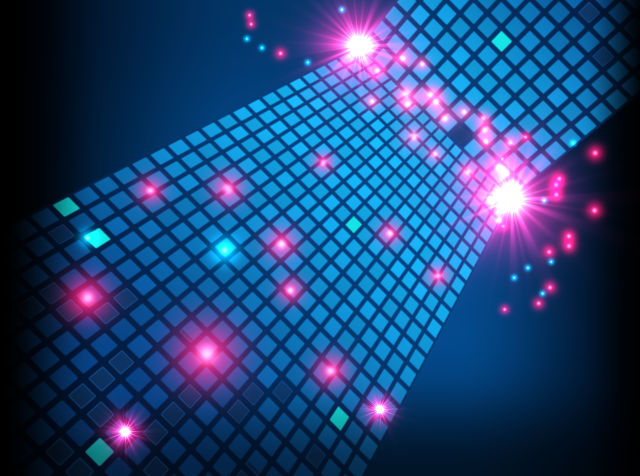
Write a WebGL 1 fragment shader that draws this background.

```glsl
precision highp float;
// Two bent panels of glowing blue tiles with pink flares, star bursts and sparks.
uniform vec2 u_resolution;

const vec3 PINK = vec3(1.0, 0.08, 0.4);
const vec3 CYAN = vec3(0.0, 0.75, 0.9);

float hash(vec2 q) {
  return fract(sin(dot(q, vec2(41.3, 289.1))) * 4375.85);
}

// Soft coloured halo with a pale core.
vec3 glow(vec2 q, float radius, vec3 tint) {
  float k = dot(q, q) / (radius * radius);
  return tint * 0.9 * exp(-3.0 * k) + vec3(0.6, 0.6, 0.65) * exp(-45.0 * k);
}

// White core with uneven rays; whole angular frequencies close the circle.
vec3 burst(vec2 q, float radius) {
  float r = length(q) / radius;
  float a = atan(q.y, q.x + 1e-5);
  float rays = pow(0.5 + 0.5 * sin(11.0 * a + 2.0 * sin(5.0 * a + 1.0)), 3.0)
             + 0.6 * pow(0.5 + 0.5 * sin(23.0 * a + 2.0 * sin(4.0 * a)), 4.0);
  vec3 halo = vec3(1.0, 0.15, 0.6) * (0.95 * exp(-4.5 * r * r) + 0.6 * rays * exp(-3.2 * r));
  return halo + vec3(1.3) * exp(-45.0 * r * r) + vec3(0.55, 0.5, 0.7) * rays * exp(-6.5 * r);
}

// Lays one panel of rounded tiles over the background.
vec3 panel(vec3 base, vec2 grid, float columns, float cell, float light, float gaps) {
  float aa = 1.2 / (u_resolution.y * cell);
  vec2 id = floor(grid);
  float inside = step(0.0, id.x) * step(id.x, columns - 1.0);
  float dist = length(max(abs(fract(grid) - 0.5) - 0.31, 0.0)) - 0.07;
  float fill = 1.0 - smoothstep(-aa, aa, dist);
  float rim = 1.0 - smoothstep(0.02, 0.02 + aa, abs(dist + 0.03));
  float pick = hash(id);
  vec3 tile = mix(vec3(0.03, 0.27, 0.55), vec3(0.08, 0.74, 1.0), light);
  tile *= 0.92 + 0.12 * hash(id + 7.0);
  tile = mix(tile, vec3(0.08, 0.9, 0.9), step(0.99, pick));
  vec3 sheet = mix(base, mix(vec3(0.01, 0.1, 0.25), vec3(0.02, 0.25, 0.5), light), 0.75);
  vec3 hollow = mix(sheet * 0.7, vec3(0.07, 0.27, 0.5), rim);
  tile = mix(tile, hollow, step(pick, gaps));
  return mix(base, mix(sheet, tile, fill), inside);
}

void main() {
  vec2 p = gl_FragCoord.xy / u_resolution.y;

  // Blue backdrop fading to black at the borders
  float shade = smoothstep(-0.02, 0.55, p.x) * (1.0 - smoothstep(0.95, 1.38, p.x));
  shade *= mix(0.5, 1.0, smoothstep(0.0, 0.3, p.y)) * (1.0 - 0.3 * smoothstep(0.6, 1.0, p.y));
  vec3 col = mix(vec3(0.0, 0.03, 0.08), vec3(0.01, 0.29, 0.55), shade);

  // Panel frame: x runs away from the vanishing point, y runs across
  vec2 v = p - vec2(1.426, 1.244);
  vec2 f = vec2(-v.x - v.y, v.x - v.y) * 0.7071;
  float fold = 0.716;
  if (f.x > fold) {
    vec2 grid = vec2((f.y / f.x + 0.326) / 0.0333, log(f.x / fold) / 0.034);
    float light = 1.0 - smoothstep(0.8, 1.6, f.x);
    col = panel(col, grid, 19.0, 0.0333 * f.x, light, 0.22 * smoothstep(1.15, 1.6, f.x));
  } else {
    float e = fold - f.x;
    float spread = 1.0 + 0.45 * e;
    vec2 grid = vec2((f.y / spread + 0.235) / 0.0379, -log(spread) / 0.0171 - 0.01);
    float light = 1.0 - smoothstep(-0.05, 0.6, e);
    col = panel(col, grid, 12.0, 0.0379 * spread, light, 0.25 * smoothstep(0.25, 0.6, e));
  }
  col *= smoothstep(0.0, 0.22, p.x) * (1.0 - smoothstep(1.22, 1.37, p.x));
  col *= mix(0.5, 1.0, smoothstep(0.0, 0.22, p.y));

  // Large lights
  vec3 light = burst(p - vec2(0.754, 0.904), 0.17) + burst(p - vec2(1.074, 0.582), 0.21);
  light += burst(p - vec2(0.263, 0.093), 0.07) + burst(p - vec2(0.798, 0.14), 0.06);
  light += glow(p - vec2(0.435, 0.256), 0.12, PINK) + glow(p - vec2(0.184, 0.374), 0.08, PINK);
  light += glow(p - vec2(0.472, 0.474), 0.045, CYAN) + glow(p - vec2(0.184, 0.5), 0.03, CYAN);

  // Flares zigzagging across the lower panel
  for (int i = 0; i < 8; i++) {
    float n = float(i);
    float d = 1.09 + 0.15 * cos(1.2 * n + 0.15 * n * n);
    float size = 0.05 + 0.012 * sin(n * 2.4);
    light += glow(f - d * vec2(1.0, -0.265 + 0.072 * n), size, PINK);
  }

  // Flares clustered along the fold
  for (int i = 0; i < 20; i++) {
    float n = float(i);
    vec2 h = vec2(hash(vec2(n, 3.0)), hash(vec2(n, 8.0)));
    vec2 at = vec2(0.71 + 0.15 * (h.x - 0.5), -0.17 + 0.019 * n);
    light += glow(f - at, 0.025 + 0.03 * h.y, vec3(0.85, 0.2, 0.45));
  }

  // Small sparks: most beside the right burst, the rest at the upper left
  for (int i = 0; i < 30; i++) {
    float n = float(i);
    vec2 h = vec2(hash(vec2(n, 1.0)), fract(n * 0.618));
    vec2 at = i < 23 ? vec2(1.03, 0.35) + h * vec2(0.23, 0.37)
                     : vec2(0.5, 0.86) + h * vec2(0.22, 0.13);
    bool blue = hash(vec2(n, 5.0)) > 0.6;
    light += glow(p - at, blue ? 0.011 : 0.016 + 0.014 * h.x, blue ? CYAN : PINK);
  }

  col = col * (1.0 - 0.5 * min(light.r, 1.0)) + light;
  gl_FragColor = vec4(min(col, 1.0), 1.0);
}
```
